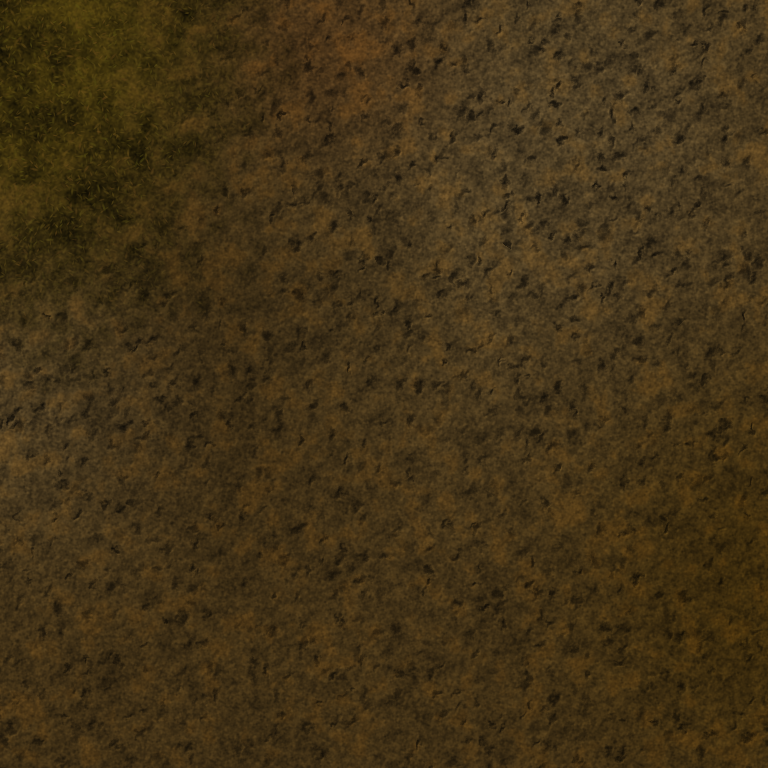
A three.js fragment shader for this texture:

```glsl
// Damp brown earth with tilted pits, fine grit and a mossy upper left corner.
// Broad soft colour zones are shaded by a relief of fractal noise and pits;
// the moss is layered from short scattered blades.
varying vec2 vUv;

const vec3 EARTH = vec3(0.252, 0.188, 0.084);
const vec3 GREY_EARTH = vec3(0.325, 0.262, 0.155);
const vec3 RUST = vec3(0.300, 0.190, 0.085);
const vec3 OCHRE = vec3(0.240, 0.172, 0.045);
const vec3 MOSS_SHADE = vec3(0.185, 0.150, 0.032);
const vec3 MOSS_GREEN = vec3(0.350, 0.330, 0.070);
const vec3 MOSS_DRY = vec3(0.430, 0.290, 0.100);

float hash(vec2 p) {
  vec3 q = fract(p.xyx * 0.1031);
  q += dot(q, q.yzx + 33.33);
  return fract((q.x + q.y) * q.z);
}

float noise(vec2 p) {
  vec2 i = floor(p), f = fract(p);
  f = f * f * (3.0 - 2.0 * f);
  float low = mix(hash(i), hash(i + vec2(1.0, 0.0)), f.x);
  float high = mix(hash(i + vec2(0.0, 1.0)), hash(i + 1.0), f.x);
  return mix(low, high, f.y);
}

float fbm(vec2 p) {
  float sum = 0.0, amp = 0.53;
  for (int i = 0; i < 4; i++) {
    sum += amp * noise(p);
    p = mat2(1.6, 1.2, -1.2, 1.6) * p + 17.3;
    amp *= 0.5;
  }
  return sum;
}

vec2 rotate(vec2 p, float a) {
  float c = cos(a), s = sin(a);
  return vec2(c * p.x + s * p.y, c * p.y - s * p.x);
}

// Soft elliptical zone, 1 at its centre.
float zone(vec2 p, vec2 centre, vec2 radius) {
  vec2 d = (p - centre) / radius;
  return exp(-dot(d, d));
}

// Scattered ragged hollows, mostly leaning to the upper right.
float pits(vec2 p, float cells, float share) {
  vec2 warp = vec2(fbm(p * 110.0), fbm(p * 110.0 + 41.0)) - 0.5;
  vec2 q = p * cells + warp * 0.8;
  float depth = 0.0;
  for (int y = -1; y <= 1; y++) {
    for (int x = -1; x <= 1; x++) {
      vec2 id = floor(q) + vec2(x, y);
      vec2 jitter = vec2(hash(id + 3.1), hash(id + 57.7));
      float angle = 1.0 + 1.5 * (hash(id + 91.3) - 0.5);
      float size = mix(0.35, 0.68, hash(id + 23.9));
      vec2 d = rotate(q - id - jitter, angle) / (size * vec2(1.0, 0.55));
      float present = step(hash(id + 71.5), share) * mix(0.4, 1.0, hash(id + 45.1));
      depth = max(depth, present * smoothstep(1.1, 0.0, length(d)));
    }
  }
  return depth;
}

float groundHeight(vec2 p, float pitDepth) {
  return fbm(rotate(p, 0.5) * 75.0) - 0.3 * pitDepth;
}

// Thin blades at random angles; x is coverage, y a random tint.
vec2 blades(vec2 p, float cells) {
  vec2 q = p * cells;
  vec2 result = vec2(0.0);
  for (int y = -1; y <= 1; y++) {
    for (int x = -1; x <= 1; x++) {
      vec2 id = floor(q) + vec2(x, y);
      vec2 jitter = vec2(hash(id + 5.3), hash(id + 37.1));
      vec2 d = rotate(q - id - jitter, 6.2832 * hash(id + 13.7));
      float cover = smoothstep(1.0, 0.2, length(d / vec2(0.6, 0.2)));
      cover *= hash(id + 83.9);
      if (cover > result.x) result = vec2(cover, hash(id + 29.3));
    }
  }
  return result;
}

void main() {
  vec2 p = vUv;
  float drift = fbm(p * 8.0) - 0.5;
  float grit = noise(rotate(p, 0.6) * 250.0) + noise(rotate(p, 1.1) * 390.0) - 1.0;

  // Broad colour zones
  float grey = zone(p, vec2(0.74, 0.84), vec2(0.34, 0.42));
  grey = max(grey, 0.7 * zone(p, vec2(0.05, 0.47), vec2(0.18, 0.20)));
  vec3 colour = mix(EARTH, GREY_EARTH, clamp(grey * (0.92 + 0.3 * drift), 0.0, 1.0));
  colour = mix(colour, RUST, 0.5 * zone(p, vec2(0.43, 0.94), vec2(0.14, 0.13)));
  colour = mix(colour, OCHRE, 0.9 * zone(p, vec2(1.0, 0.22), vec2(0.23, 0.26)));
  colour *= 1.0 - 0.08 * zone(p, vec2(0.27, 0.56), vec2(0.18, 0.30));

  // Relief lit from the upper left
  vec2 toLight = vec2(-0.0015, 0.0018);
  float share = 0.50 + 0.22 * grey;
  float pit = pits(p, 47.0, share);
  float lightward = groundHeight(p + toLight, pits(p + toLight, 47.0, share));
  float relief = groundHeight(p, pit) - lightward;
  float mottle = fbm(rotate(p, 0.3) * 44.0 + 9.0) - 0.5;
  float shade = 1.0 + 0.85 * relief + 0.55 * mottle + 0.12 * drift + 0.29 * grit;
  shade *= 1.0 - (0.50 + 0.16 * grey) * pit;
  colour = mix(colour, colour * vec3(1.04, 0.99, 0.88), smoothstep(0.0, 0.25, mottle));
  colour *= shade;

  // Moss
  float reach = length((p - vec2(0.03, 0.96)) / vec2(0.29, 0.37));
  float moss = 0.92 * smoothstep(1.3, 0.4, reach + 0.5 * drift + 0.6 * mottle);
  vec2 blade = blades(p, 85.0);
  vec2 fine = blades(p + 0.37, 130.0);
  vec3 turf = MOSS_SHADE * (1.0 + 1.1 * mottle + 1.2 * drift + 0.4 * grit);
  turf = mix(turf, mix(MOSS_GREEN, MOSS_DRY, fine.y), 0.6 * fine.x);
  turf = mix(turf, mix(MOSS_GREEN, MOSS_DRY, blade.y), 0.55 * blade.x);
  colour = mix(colour, turf, moss);

  gl_FragColor = vec4(colour, 1.0);
}
```
